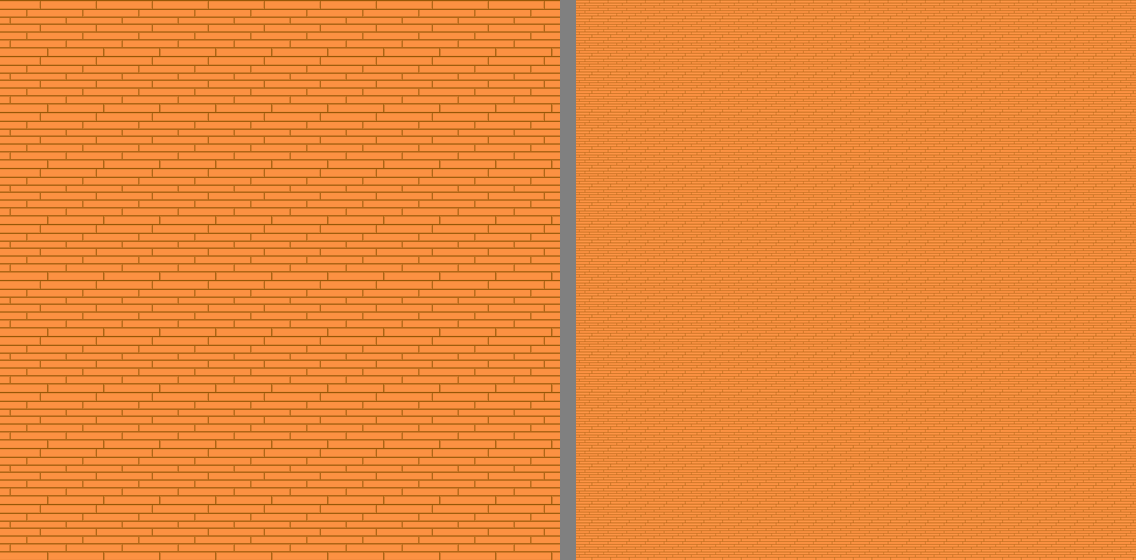
Left, the tile; right, the same tile 3 across and 3 down.
Give the GLSL for this pattern, as a WebGL 2 fragment shader.

```glsl
#version 300 es
precision highp float;
// Flat orange brick wall with thin brown mortar lines.
// A module of seven uneven courses, one brick wide, repeats 10 by 10 times;
// each course shifts its upright joint, and lines are soft distance ramps.

uniform vec2 u_resolution;
out vec4 fragColor;

const float REPEATS = 10.0;
const int COURSES = 7;

// Top edge of each course, measured down the module
const float courseTop[COURSES] = float[](0.0, 0.157, 0.297, 0.422, 0.562, 0.701, 0.844);
// Position of the upright joint in each course
const float jointAt[COURSES] = float[](0.72, 0.479, 0.182, 0.72, 0.479, 0.182, 0.853);

// Shortest distance between two positions on a repeating unit interval
float wrappedDistance(float a, float b) {
    return abs(fract(a - b + 0.5) - 0.5);
}

// Soft line that keeps its total weight when a pixel is wider than the line
float softLine(float distance, float pixel) {
    float halfWidth = max(0.0203, pixel);
    return 0.0203 / halfWidth * max(0.0, 1.0 - distance / halfWidth);
}

void main() {
    vec2 uv = gl_FragCoord.xy / u_resolution;
    vec2 pixel = REPEATS / u_resolution;
    vec2 module = fract(vec2(uv.x, 1.0 - uv.y) * REPEATS - vec2(0.0, 0.0098));

    // Nearest bed line, and the course this point lies in
    float bedDistance = 1.0;
    int course = 0;
    for (int i = 0; i < COURSES; i++) {
        bedDistance = min(bedDistance, wrappedDistance(module.y, courseTop[i]));
        if (module.y >= courseTop[i]) course = i;
    }

    // Upright joints are a little paler, except in the lowest course
    float jointStrength = course == COURSES - 1 ? 1.0 : 0.85;
    float joint = jointStrength * softLine(wrappedDistance(module.x, jointAt[course]), pixel.x);
    float bed = softLine(bedDistance, pixel.y);

    vec3 brick = vec3(0.99, 0.57, 0.26);
    vec3 mortar = vec3(0.57, 0.335, 0.02);
    fragColor = vec4(mix(brick, mortar, max(bed, joint)), 1.0);
}
```
